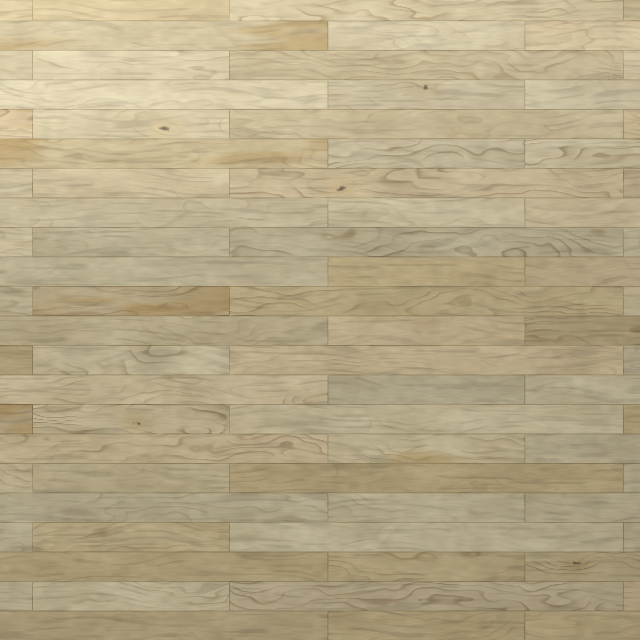
Give the GLSL for this texture, as a WebGL 1 fragment shader.

```glsl
precision highp float;

// Pale maple strip floor: thin rows of short and long boards, with joints
// shifted half a period on alternate rows. Hashes vary each board's tone,
// stains, knots and grain; the grain is contour lines of stretched noise.

uniform vec2 u_resolution;

const float ROW_HEIGHT = 0.0461;
const float TOP_OFFSET = 0.0326;
const float PERIOD = 0.9232;       // one short plus one long board
const float JOINT_OFFSET = 0.0508;
const float SHORT_SHARE = 0.3333;
const float SEAM_WIDTH = 0.0014;

const vec3 MAPLE = vec3(0.722, 0.683, 0.567);
const vec3 TAN_TINT = vec3(0.94, 0.905, 0.84);
const vec3 PINK_TINT = vec3(1.005, 0.97, 0.945);
const vec3 STAIN_TINT = vec3(0.90, 0.82, 0.67);
const vec3 GRAIN_TINT = vec3(0.80, 0.755, 0.70);
const vec3 SEAM_TINT = vec3(0.81, 0.79, 0.73);
const vec3 KNOT_COLOR = vec3(0.33, 0.29, 0.24);
const vec3 GLOW_COLOR = vec3(0.17, 0.165, 0.155);

float hash(vec2 p) {
  vec3 q = fract(p.xyx * vec3(0.1031, 0.1030, 0.0973));
  q += dot(q, q.yzx + 33.33);
  return fract((q.x + q.y) * q.z);
}

float noise(vec2 p) {
  vec2 i = floor(p), f = fract(p);
  f = f * f * f * (f * (f * 6.0 - 15.0) + 10.0);
  return mix(mix(hash(i), hash(i + vec2(1.0, 0.0)), f.x),
             mix(hash(i + vec2(0.0, 1.0)), hash(i + 1.0), f.x), f.y);
}

float fbm(vec2 p) {
  float sum = 0.0, amplitude = 0.5;
  for (int i = 0; i < 3; i++) {
    sum += amplitude * noise(p);
    p = p * 2.03 + 17.3;
    amplitude *= 0.5;
  }
  return sum;
}

// Growth rings: a slow fade ending in a darker line.
float growthRings(float height) {
  float f = fract(height);
  float line = smoothstep(0.6, 0.88, f) * (1.0 - smoothstep(0.88, 1.0, f));
  return 0.7 * line + 0.3 * f * (1.0 - smoothstep(0.86, 1.0, f));
}

// Returns board id in xy and distance to the nearest end joint in z;
// startX receives the x of the board's left end.
vec3 findBoard(float x, float row, out float startX) {
  float shift = JOINT_OFFSET + (1.0 - mod(row, 2.0)) * 0.5 * PERIOD;
  float t = (x - shift) / PERIOD;
  float cell = floor(t), f = t - cell;
  float isLong = step(SHORT_SHARE, f);
  startX = shift + (cell + isLong * SHORT_SHARE) * PERIOD;
  float joint = min(min(f, 1.0 - f), abs(f - SHORT_SHARE)) * PERIOD;
  return vec3(cell * 2.0 + isLong + 20.0, row + 5.0, joint);
}

// Board surface at p, measured from the board's lower left end.
vec3 boardColor(vec2 p, vec2 id) {
  float kind = hash(id + 3.1), figure = hash(id + 11.7);
  vec2 seed = vec2(hash(id + 23.0), hash(id + 37.0)) * 90.0;

  // Overall tone, clouds along the board and small mottling
  vec3 color = MAPLE * mix(0.965, 1.045, hash(id + 51.0));
  color *= mix(vec3(1.0), TAN_TINT, smoothstep(0.6, 0.95, kind));
  color *= mix(vec3(1.0), PINK_TINT, smoothstep(0.4, 0.05, kind));
  float cloud = fbm(p * vec2(11.0, 32.0) + seed);
  color *= mix(vec3(0.935, 0.92, 0.895), vec3(1.06, 1.065, 1.075), cloud);
  color *= 0.975 + 0.05 * noise(p * vec2(70.0, 110.0) + seed);

  // Heartwood stain on a few boards
  float stain = smoothstep(0.42, 0.7, fbm(p * vec2(5.0, 34.0) + seed.yx));
  color *= mix(vec3(1.0), STAIN_TINT, stain * step(0.86, hash(id + 71.0)) * 0.75);

  // Knot position, also used to bend the grain
  float hasKnot = step(0.92, hash(id + 83.0));
  vec2 knotAt = vec2(mix(0.04, 0.27, hash(id + 91.0)),
                     ROW_HEIGHT * mix(0.25, 0.75, hash(id + 97.0)));
  vec2 q = (p - knotAt) * vec2(0.8, 1.4);
  float knotDistance = length(q) + 0.009 * (noise(p * 190.0 + seed) - 0.5);
  float bend = hasKnot * exp(-dot(q, q) * 2200.0);

  // Contour figure on some boards, close broken straight grain on all
  float height = fbm(p * vec2(7.0, 20.0) + seed) * 7.0 + p.y * 55.0 + bend;
  height += 0.22 * noise(p * vec2(60.0, 130.0) + seed);
  float ringStrength = mix(0.15, 0.95, figure * figure);
  ringStrength *= smoothstep(0.1, 0.9, noise(p * vec2(17.0, 55.0) + seed)) + 0.1;
  color *= mix(vec3(1.0), GRAIN_TINT, growthRings(height) * ringStrength);
  float wave = noise(p * vec2(8.0, 18.0) + seed.yx);
  float line = p.y * 240.0 + wave * 7.0;
  float streak = noise(vec2(p.x * 16.0, line) + seed);
  color *= 1.0 - 0.085 * smoothstep(0.55, 0.95, streak);
  color *= 1.0 + 0.045 * (noise(p * vec2(80.0, 420.0) + seed) - 0.5);

  // Knot with a tan halo
  color *= mix(vec3(1.0), STAIN_TINT, bend * 0.35);
  float knot = 1.0 - smoothstep(0.0, 0.006, knotDistance);
  return mix(color, KNOT_COLOR, knot * hasKnot * 0.8);
}

void main() {
  vec2 uv = gl_FragCoord.xy / u_resolution;
  float rowPosition = (1.0 - uv.y - TOP_OFFSET) / ROW_HEIGHT;
  float row = floor(rowPosition), across = rowPosition - row;
  float startX;
  vec3 board = findBoard(uv.x, row, startX);
  vec3 color = boardColor(vec2(uv.x - startX, (1.0 - across) * ROW_HEIGHT), board.xy);

  // Soft seams, broken up by wear
  float rowSeam = min(across, 1.0 - across) * ROW_HEIGHT;
  float pixel = 1.0 / min(u_resolution.x, u_resolution.y);
  float seam = 1.0 - smoothstep(0.0, max(SEAM_WIDTH, pixel), min(rowSeam, board.z));
  float wear = 0.55 + 0.55 * noise(vec2(uv.x * 22.0, floor(rowPosition + 0.5) * 7.0));
  color *= mix(vec3(1.0), SEAM_TINT, seam * wear);

  // Soft light from the upper left
  float glow = smoothstep(0.45, 1.05, uv.y) * (1.0 - 0.45 * uv.x);
  color *= 0.97 + 0.06 * uv.y - 0.05 * uv.x * uv.x;
  gl_FragColor = vec4(color * (1.0 + 0.04 * glow) + GLOW_COLOR * glow, 1.0);
}
```
